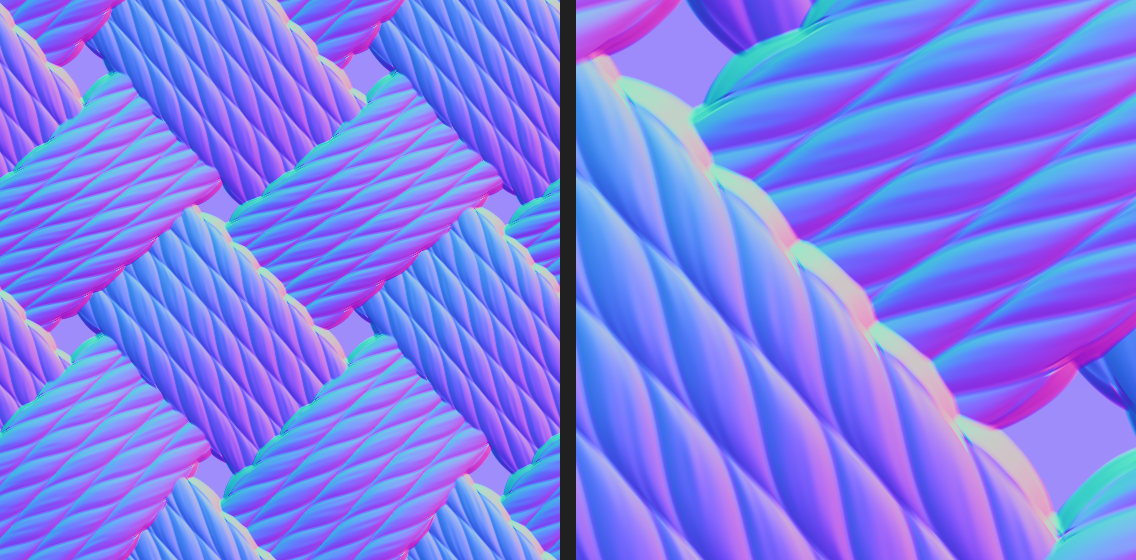
Left: the whole. Right: its middle third, enlarged.
This texture map is drawn by a three.js fragment shader. Its source:

```glsl
// Tangent-space normal map of a diagonal plain weave. Each flat band is made of
// parallel twisted ropes. A height field is built from band, rope, strand and
// fibre profiles; its slope is then encoded as a normal colour.
#define ROPES 5.0        // ropes side by side in a band
#define HALF_BAND 0.39   // half width of a band, in weave cells
#define STRANDS 4.5      // strand turns per weave cell
#define TWIST 0.62       // lean of the strands around a rope
#define LIFT 0.09        // rise and fall of a band over its crossings
#define TILT 0.13        // sideways lean of the falling bands
#define CROWN 0.035      // rounding towards the band edges
#define ROPE_H 0.010     // rope relief
#define STRAND_H 0.0175  // strand relief
#define FIBRE_H 0.004    // fine crease relief
#define MAX_SLOPE 1.6    // steepest slope that is encoded
#define EPS 0.0027       // sampling distance for the slope

const float PI = 3.14159265;
const float CELL = 0.35355;  // side of a weave cell on the canvas

varying vec2 vUv;

float hash(vec2 p) {
  return fract(sin(dot(p, vec2(41.3, 289.1))) * 4375.85);
}

float noise(vec2 p) {
  vec2 i = floor(p), f = fract(p);
  f = f * f * (3.0 - 2.0 * f);
  return mix(mix(hash(i), hash(i + vec2(1.0, 0.0)), f.x),
             mix(hash(i + vec2(0.0, 1.0)), hash(i + 1.0), f.x), f.y);
}

// Height of one band: s runs along it, across is measured from its centre
float bandHeight(float s, float across, float lift, float seed) {
  across += 0.010 * sin(PI * s + 2.4 * seed);

  // Position within one rope
  float x = (across / HALF_BAND * 0.5 + 0.5) * ROPES;
  float rope = clamp(floor(x), 0.0, ROPES - 1.0);
  float t = clamp((x - rope) * 2.0 - 1.0, -1.0, 1.0);

  // Helical strands, seen as leaning S-shaped lozenges
  float jitter = 0.06 * sin(PI * s * 2.0 + 3.0 * rope + seed);
  float phase = s * STRANDS + TWIST * asin(t * 0.98)
              + hash(vec2(rope, seed)) + jitter;
  float q = fract(phase) * 2.0 - 1.0;
  float strand = 1.0 - pow(abs(q), 2.4);
  float id = mod(floor(phase), 2.0 * STRANDS) + 11.0 * rope + 67.0 * seed;
  float fibre = noise(vec2(q * 3.5, s * 8.0) + 13.0 * hash(vec2(id, 3.0))) - 0.5;

  float t2 = t * t;
  float c = across / HALF_BAND;
  float h = LIFT * lift - CROWN * min(c * c * c * c, 1.5);
  h += ROPE_H * (1.0 - t2);
  h += STRAND_H * (0.85 + 0.3 * hash(vec2(id, 7.0))) * strand * (1.0 - 0.75 * t2 * t2);
  h += FIBRE_H * fibre * strand;

  // Steep scalloped fall beyond the outer ropes
  float edge = abs(across) - HALF_BAND - 0.025 * (strand - 0.5);
  return h - 3.0 * max(edge, 0.0);
}

// Height of the weave at a canvas point, in canvas units
float weaveHeight(vec2 p) {
  // Gentle drift of the whole cloth, repeating over the canvas
  p -= vec2(0.0143, -0.0182) * cos(2.0 * PI * (p.y + 0.195));
  p -= vec2(0.388, 0.888);
  vec2 w = 2.0 * vec2(p.x - p.y, p.x + p.y);
  vec2 b = floor(w + 0.5);
  vec2 d = w - b;
  vec2 seed = mod(b, 2.0);

  float falling = bandHeight(w.x, d.y, cos(PI * (w.x + b.y)), seed.y) + TILT * d.y;
  float rising = bandHeight(w.y, -d.x, -0.8 * cos(PI * (w.y + b.x)), seed.x + 2.0);

  // Tilted floor, seen only through the small gaps between bands
  vec2 gap = clamp(fract(w) - 0.5, -0.14, 0.14);
  float ground = -0.105 - dot(gap, vec2(0.10, 0.25));
  return CELL * max(max(falling, rising), ground);
}

void main() {
  vec2 e = vec2(EPS, 0.0);
  vec2 slope = vec2(weaveHeight(vUv + e.xy) - weaveHeight(vUv - e.xy),
                    weaveHeight(vUv + e.yx) - weaveHeight(vUv - e.yx)) / (2.0 * EPS);
  slope *= inversesqrt(1.0 + dot(slope, slope) / (MAX_SLOPE * MAX_SLOPE));
  vec3 normal = normalize(vec3(-slope, 1.0));
  gl_FragColor = vec4(normal * 0.5 + 0.5, 1.0);
}
```
